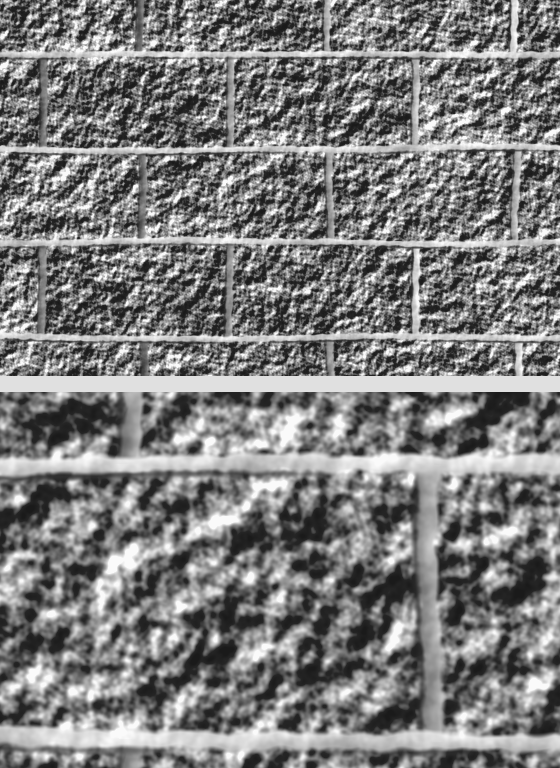
Top: the whole. Bottom: its middle third, enlarged.
Give the GLSL for this texture, as a Shadertoy shader.

```glsl
float hash(vec2 p) {
    return fract(sin(dot(p, vec2(127.1, 311.7))) * 43758.5);
}

vec2 gradientAt(vec2 cell) {
    float angle = 6.2832 * hash(cell);
    return vec2(cos(angle), sin(angle));
}

float gradientNoise(vec2 p) {
    vec2 i = floor(p), f = fract(p);
    vec2 s = f * f * f * (f * (f * 6.0 - 15.0) + 10.0);
    vec2 r = vec2(1.0, 0.0);
    float low = mix(dot(gradientAt(i), f), dot(gradientAt(i + r.xy), f - r.xy), s.x);
    float high = mix(dot(gradientAt(i + r.yx), f - r.yx), dot(gradientAt(i + r.xx), f - r.xx), s.x);
    return mix(low, high, s.y);
}

// Height of the split stone face
float stoneHeight(vec2 p) {
    float height = 0.0, amplitude = 1.0;
    for (int octave = 0; octave < 4; octave++) {
        height += amplitude * gradientNoise(p * 22.0);
        p = mat2(1.6, 1.2, -1.2, 1.6) * p + 3.7;
        amplitude *= 0.57;
    }
    return height;
}

// Soft-edged strip around the line d = 0
float strip(float d, float halfWidth, float blur) {
    return 1.0 - smoothstep(halfWidth - blur, halfWidth + blur, abs(d));
}

void mainImage(out vec4 fragColor, in vec2 fragCoord) {
    vec2 p = fragCoord / iResolution.xy * vec2(1.488, 1.0);
    float blur = max(0.003, 0.75 / iResolution.y);
    float ragged = 0.005 * gradientNoise(p * 45.0);

    // Four courses, with slightly wavering bed joints
    float course = p.y * 4.0 - 0.42 + 0.05 * gradientNoise(p * vec2(2.5, 4.0));
    float row = floor(course);
    float bedDistance = (course - round(course)) / 4.0;

    // Three blocks across, every other course shifted by half
    float along = p.x * 3.0 / 1.488 - 0.235 - 0.53 * mod(row, 2.0);
    along += 0.04 * (hash(vec2(row, 8.0)) - 0.5) + 0.02 * gradientNoise(p * 6.0);
    float joint = round(along);
    float headDistance = (along - joint) * 1.488 / 3.0;
    vec2 block = vec2(floor(along), row);

    // Relief lit from the upper left
    float relief = stoneHeight(p) - stoneHeight(p + vec2(-0.0048, 0.0064));
    float patches = 0.2 * gradientNoise(p * 4.0 + 9.0) + 0.2 * gradientNoise(p * 11.0);
    float shade = 0.44 + 1.3 * relief + patches + 0.1 * (hash(block) - 0.5);
    shade += 0.08 * gradientNoise(p * 190.0);

    // Paler chipped arrises beside the bed joints
    shade += 0.12 * exp(-abs(bedDistance) * 55.0);
    shade = max(shade, 0.13 + 0.1 * shade);

    // Head joints: shadowed left flank, tone differing from joint to joint
    float headTone = 0.33 + 0.19 * clamp(joint, 0.0, 2.0) + 0.2 * hash(vec2(joint, row + 20.0));
    headTone += 13.0 * headDistance + 0.12 * relief + 0.15 * gradientNoise(p * vec2(60.0, 18.0));
    shade = mix(shade, 0.18, 0.65 * strip(headDistance + 0.010, 0.003, blur));
    shade = mix(shade, headTone, 0.95 * strip(headDistance + ragged, 0.0085, blur));

    // Bed joints: bright ridge over a broken shadow line
    float bedTone = 0.84 + 0.2 * gradientNoise(p * vec2(9.0, 30.0)) + 0.15 * relief;
    bedTone += 9.0 * bedDistance;
    float shadow = smoothstep(-0.3, 0.3, gradientNoise(p * vec2(5.0, 3.0) + 4.0));
    shade = mix(shade, 0.2, 0.8 * shadow * strip(bedDistance + 0.010, 0.003, blur));
    shade = mix(shade, bedTone, 0.95 * strip(bedDistance + ragged, 0.0075, blur));

    fragColor = vec4(vec3(clamp(shade, 0.1, 0.98)), 1.0);
}
```
